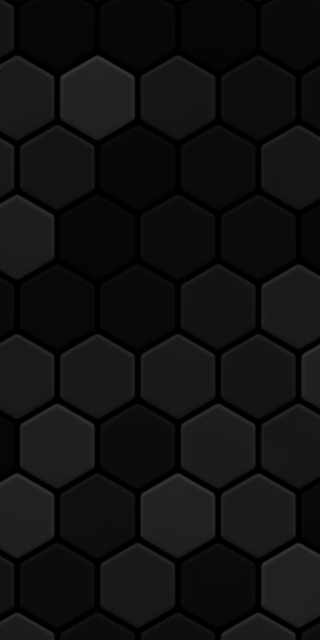
Give the GLSL for this pattern, as a Shadertoy shader.

```glsl
#define PITCH 0.2513               // tile spacing, in canvas widths
#define ORIGIN vec2(0.0534, -0.047) // centre of the first tile
#define APOTHEM 0.464              // tile half width, in pitches
#define ROUNDING 0.07              // corner radius, in pitches
#define TONE_DARK 0.020
#define TONE_LIGHT 0.137
#define TINT vec3(0.98, 0.99, 1.05)
#define RIM_WIDTH 0.035
#define RIM_GAIN 0.60
#define EDGE_SOFTNESS 0.018
#define SHEEN 0.05
#define SEED 17.0

const vec2 LATTICE = vec2(1.0, 1.7320508);

float hash(vec2 cell) {
    vec3 q = fract(vec3(cell.xyx + SEED) * vec3(0.1031, 0.1030, 0.0973));
    q += dot(q, q.yzx + 33.33);
    return fract((q.x + q.y) * q.z);
}

vec2 gradientAt(vec2 corner) {
    float angle = 6.28318 * hash(corner);
    return vec2(cos(angle), sin(angle));
}

float gradientNoise(vec2 p) {
    vec2 i = floor(p), f = fract(p);
    vec2 u = f * f * f * (f * (f * 6.0 - 15.0) + 10.0);
    vec2 e = vec2(1.0, 0.0);
    float a = dot(gradientAt(i), f);
    float b = dot(gradientAt(i + e.xy), f - e.xy);
    float c = dot(gradientAt(i + e.yx), f - e.yx);
    float d = dot(gradientAt(i + e.xx), f - e.xx);
    return mix(mix(a, b, u.x), mix(c, d, u.x), u.y);
}

// Signed distance to a pointy-top hexagon with rounded corners
float hexDistance(vec2 p) {
    const vec3 k = vec3(-0.866025, 0.5, 0.57735);
    float r = APOTHEM - ROUNDING;
    p = abs(p.yx);
    p -= 2.0 * min(dot(k.xy, p), 0.0) * k.xy;
    p -= vec2(clamp(p.x, -k.z * r, k.z * r), r);
    return length(p) * sign(p.y) - ROUNDING;
}

vec2 hexNormal(vec2 p) {
    vec2 h = vec2(0.004, 0.0);
    vec2 slope = vec2(hexDistance(p + h.xy) - hexDistance(p - h.xy),
                      hexDistance(p + h.yx) - hexDistance(p - h.yx));
    return slope / max(length(slope), 1e-5);
}

// Nearest tile of two interleaved rectangular lattices: local xy, cell zw
vec4 hexCell(vec2 p) {
    vec2 evenId = floor(p / LATTICE + 0.5);
    vec2 oddId = floor(p / LATTICE) + 0.5;
    vec2 evenPos = p - evenId * LATTICE;
    vec2 oddPos = p - oddId * LATTICE;
    return dot(evenPos, evenPos) < dot(oddPos, oddPos)
        ? vec4(evenPos, evenId * 2.0) : vec4(oddPos, oddId * 2.0);
}

void mainImage(out vec4 fragColor, in vec2 fragCoord) {
    vec2 p = (fragCoord / iResolution.x - ORIGIN) / PITCH;
    float pixel = 1.0 / (iResolution.x * PITCH);
    vec4 cell = hexCell(p);
    float d = hexDistance(cell.xy);

    // Face: one tone per tile, with a faint sheen
    float tone = mix(TONE_DARK, TONE_LIGHT, hash(cell.zw));
    float face = tone * (1.0 + SHEEN * (gradientNoise(p * 1.7) + cell.y));

    // Bevel: bright along the upper edges, dim below
    float facing = hexNormal(cell.xy).y;
    float rim = smoothstep(-2.0 * RIM_WIDTH, -0.2 * RIM_WIDTH, d);
    float light = mix(-0.25, 1.0, smoothstep(-0.9, 0.8, facing));
    face *= 1.0 + RIM_GAIN * rim * light;

    // Groove: black, with a soft edge
    float soft = max(EDGE_SOFTNESS, 0.75 * pixel);
    float cover = 1.0 - smoothstep(-soft, soft, d);
    fragColor = vec4(TINT * face * cover, 1.0);
}
```
